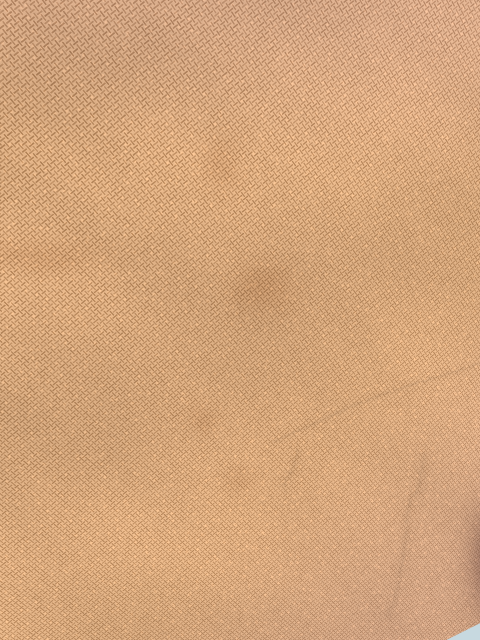
Reproduce this texture procedurally as a WebGL 1 fragment shader.

```glsl
precision highp float;

uniform vec2 u_resolution;

float hash(vec2 p) {
  p = fract(p * vec2(0.1031, 0.1137));
  p += dot(p, p.yx + 33.33);
  return fract((p.x + p.y) * p.x * 7.31 + p.y * 5.17);
}

// Distance to the nearest scattered point
float cellular(vec2 p) {
  vec2 cell = floor(p);
  float nearest = 2.0;
  for (int y = -1; y <= 1; y++) {
    for (int x = -1; x <= 1; x++) {
      vec2 id = cell + vec2(float(x), float(y));
      vec2 site = id + vec2(hash(id + 61.0), hash(id + 117.0));
      nearest = min(nearest, length(p - site));
    }
  }
  return nearest;
}

// Layered sines, each turned and shifted by the last
float mottling(vec2 p) {
  float sum = 0.0;
  float amp = 0.5;
  for (int i = 0; i < 5; i++) {
    sum += amp * sin(p.x + 1.3 * sin(p.y)) * cos(p.y * 0.9 + sum);
    p = mat2(1.36, 1.02, -1.02, 1.36) * p + 2.1;
    amp *= 0.58;
  }
  return sum;
}

float segment(vec2 p, vec2 a, vec2 b) {
  vec2 ab = b - a;
  return length(p - a - ab * clamp(dot(p - a, ab) / dot(ab, ab), 0.0, 1.0));
}

float blot(vec2 p, vec2 centre, vec2 radius) {
  vec2 d = (p - centre) / radius;
  return exp(-dot(d, d));
}

// Interlocking dashes whose direction alternates like a checkerboard
float weave(vec2 p, float blur) {
  vec2 cell = floor(p);
  float ink = 0.0;
  for (int y = -1; y <= 1; y++) {
    for (int x = -1; x <= 1; x++) {
      vec2 id = cell + vec2(float(x), float(y));
      vec2 d = p - id - 0.5;
      if (mod(id.x + id.y, 2.0) > 0.5) d = d.yx;
      float chance = hash(id + 300.0);
      d.x = max(abs(d.x) - 0.44 - 0.14 * chance, 0.0);
      float dash = 1.0 - smoothstep(0.15 - blur, 0.15 + blur, length(d));
      ink = max(ink, dash * (0.65 + 0.35 * hash(id + 411.0)));
    }
  }
  return ink;
}

void main() {
  vec2 p = gl_FragCoord.xy / u_resolution.x;
  vec2 centred = p - vec2(0.5, 0.667);

  // Perspective makes the dashes larger toward the upper left
  float depth = 1.0 + dot(centred, vec2(-0.2, 0.22));
  vec2 cloth = centred / depth + 0.001 * sin(p.yx * 17.0);
  float blur = clamp(72.0 / (u_resolution.x * depth * depth), 0.07, 0.3);
  float c = cos(0.88);
  float s = sin(0.88);
  float ink = weave(mat2(c, s, -s, c) * cloth * 120.0, blur);

  // Warm ground, pinker toward the top and the lower right
  float pink = max(smoothstep(1.0, 1.5, p.y + 0.15 * p.x),
                   smoothstep(0.8, 1.5, p.x + 0.6 - p.y));
  vec3 ground = mix(vec3(0.9, 0.715, 0.54), vec3(0.89, 0.71, 0.58), pink);
  vec3 groove = mix(vec3(0.69, 0.505, 0.335), vec3(0.7, 0.515, 0.39), pink);
  vec3 colour = mix(ground, groove, ink);

  // Soft folds, fibre grain and pale worn specks
  float shade = 0.99 + 0.045 * mottling(p * vec2(5.0, 8.0) + vec2(2.0, p.x * 3.0));
  shade += 0.022 * sin(p.y * 9.0 - p.x * 4.0 + 0.6);
  shade += 0.06 * (0.5 - cellular(p * 150.0));
  shade += 0.07 * smoothstep(0.2, 0.05, cellular(p * 42.0));

  // Stains
  vec2 q = p + 0.012 * vec2(mottling(p * 24.0), mottling(p.yx * 21.0 + 4.0));
  float stain = blot(q, vec2(0.547, 0.735), vec2(0.06, 0.05));
  stain += 0.7 * blot(q, vec2(0.46, 0.99), vec2(0.04, 0.06));
  stain += 0.6 * blot(q, vec2(0.417, 0.465), vec2(0.035, 0.03));
  stain += 0.5 * blot(q, vec2(0.5, 0.33), vec2(0.04, 0.03));
  stain += 0.7 * blot(q, vec2(0.07, 0.8), vec2(0.13, 0.03));
  colour *= shade - stain * vec3(0.07, 0.1, 0.13);

  // Creases: a long fold and two short wrinkles
  float bend = 0.006 * sin(p.x * 14.0);
  float fold = segment(p + vec2(0.0, bend), vec2(0.57, 0.42), vec2(1.02, 0.59));
  float wrinkle = segment(q, vec2(0.885, 0.38), vec2(0.81, 0.05));
  wrinkle = min(wrinkle, segment(q, vec2(0.62, 0.39), vec2(0.595, 0.32)));
  colour *= 1.0 - 0.07 * exp(-fold * 320.0) - 0.06 * exp(-wrinkle * 130.0);

  // Shadowed edge and the pale backing at the lower right corner
  colour *= 1.0 - vec3(0.3, 0.34, 0.3) * blot(p, vec2(1.03, 0.16), vec2(0.05, 0.11));
  float edge = p.x - 0.93 - 2.0 * p.y;
  float backing = smoothstep(-1.5, 1.5, edge * u_resolution.x);
  colour = mix(colour, vec3(0.78, 0.85, 0.88), backing);

  gl_FragColor = vec4(colour, 1.0);
}
```
